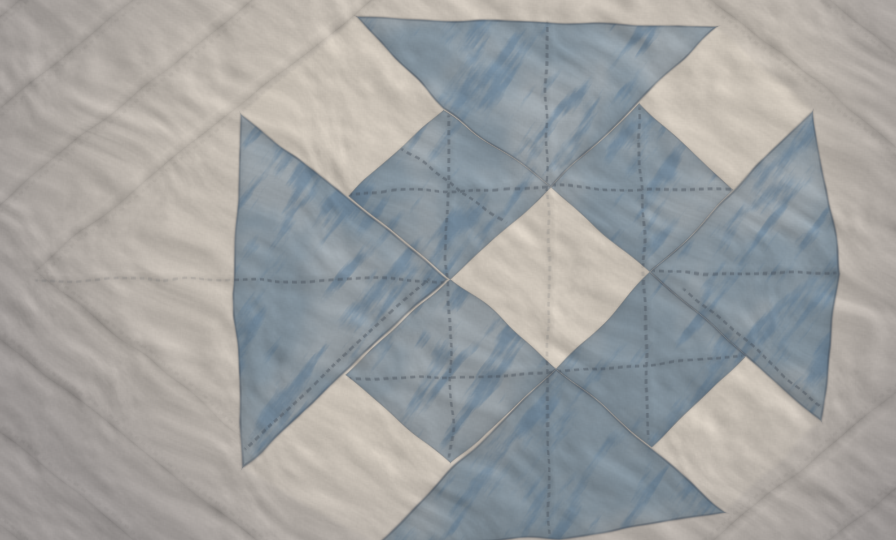
Reproduce this texture procedurally as a WebGL 2 fragment shader.

```glsl
#version 300 es
precision highp float;
// A worn patchwork block: four blue blades and four blue squares on cream cotton.
// Convex polygons give the patches, segments the stitching, and stretched
// noise the weave, wrinkles and puckered quilting.
uniform vec2 u_resolution;
out vec4 outColor;

const vec2 CANVAS = vec2(7.68, 4.6);          // working units, origin lower left
const vec3 CREAM = vec3(0.785, 0.753, 0.710);
const vec3 GREY_COTTON = vec3(0.600, 0.582, 0.575);
const vec3 BLUE = vec3(0.490, 0.545, 0.585);
const vec3 FADED_BLUE = vec3(0.575, 0.605, 0.625);
const vec3 DYE_BLUE = vec3(0.390, 0.480, 0.560);
const vec3 THREAD = vec3(0.285, 0.315, 0.355);
const float QUILT_GAP = 0.63;
const float STITCH_LENGTH = 0.075;
const float WRINKLE_DEPTH = 0.17;

// Convex patches, four corners each, clockwise
const vec2 BLADES[16] = vec2[16](
  vec2(3.07, 4.46), vec2(6.14, 4.37), vec2(4.72, 3.00), vec2(3.80, 3.68),
  vec2(2.07, 3.62), vec2(3.85, 2.24), vec2(2.08, 0.62), vec2(2.01, 2.10),
  vec2(6.97, 3.65), vec2(7.20, 2.28), vec2(7.02, 1.00), vec2(5.58, 2.27),
  vec2(4.78, 1.45), vec2(6.22, 0.24), vec2(4.80, 0.02), vec2(3.22, -0.05));
const vec2 SQUARES[16] = vec2[16](
  vec2(3.80, 3.66), vec2(4.72, 3.00), vec2(3.88, 2.24), vec2(2.98, 2.94),
  vec2(5.48, 3.71), vec2(6.28, 2.98), vec2(5.58, 2.27), vec2(4.72, 3.00),
  vec2(3.88, 2.24), vec2(4.78, 1.45), vec2(3.88, 0.64), vec2(2.97, 1.40),
  vec2(5.58, 2.27), vec2(6.38, 1.57), vec2(5.60, 0.78), vec2(4.78, 1.45));
const vec2 PALE[16] = vec2[16](
  vec2(3.07, 4.46), vec2(3.80, 3.66), vec2(2.98, 2.94), vec2(2.07, 3.62),
  vec2(6.14, 4.37), vec2(6.97, 3.65), vec2(6.28, 2.98), vec2(5.48, 3.71),
  vec2(2.97, 1.40), vec2(3.88, 0.64), vec2(3.22, -0.05), vec2(2.08, 0.62),
  vec2(6.38, 1.57), vec2(7.02, 1.00), vec2(6.22, 0.24), vec2(5.60, 0.78));
// Quilting runs as start and end
const vec4 RUNS[12] = vec4[12](
  vec4(3.84, 3.62, 3.86, 0.68), vec4(4.68, 4.42, 4.71, 0.05), vec4(5.48, 3.68, 5.57, 0.85),
  vec4(0.30, 2.22, 3.84, 2.22), vec4(5.60, 2.28, 7.18, 2.30), vec4(3.00, 2.96, 4.70, 2.99),
  vec4(4.74, 3.01, 6.28, 2.98), vec4(3.00, 1.38, 4.76, 1.42), vec4(4.80, 1.43, 6.36, 1.58),
  vec4(3.44, 3.34, 4.34, 2.70), vec4(3.70, 2.24, 2.10, 0.78), vec4(5.86, 2.14, 7.02, 1.12));

float hash(vec2 p) { return fract(sin(dot(p, vec2(127.1, 311.7))) * 43758.5453); }

float noise(vec2 p) {
  vec2 i = floor(p), f = fract(p);
  f = f * f * (3.0 - 2.0 * f);
  return mix(mix(hash(i), hash(i + vec2(1, 0)), f.x),
             mix(hash(i + vec2(0, 1)), hash(i + vec2(1, 1)), f.x), f.y);
}

float fbm(vec2 p) {
  float sum = 0.0, amp = 0.5;
  for (int i = 0; i < 4; i++) { sum += amp * noise(p); p = p * 2.03 + 17.3; amp *= 0.5; }
  return sum;
}

float patchDist(vec2 p, vec2 corner[16], int first) {
  float d = -10.0;
  for (int i = 0; i < 4; i++) {
    vec2 a = corner[first + i], e = corner[first + (i + 1) % 4] - a;
    d = max(d, dot(p - a, normalize(vec2(-e.y, e.x))));
  }
  return d;
}

// Signed side distance in x, run length in y, overshoot in z
vec3 alongRun(vec2 p, vec4 run) {
  vec2 e = run.zw - run.xy, u = normalize(e), q = p - run.xy;
  float t = dot(q, u);
  return vec3(dot(q, vec2(-u.y, u.x)), t, max(-t, t - length(e)));
}

float dash(float t) { return smoothstep(0.15, 0.3, abs(fract(t / STITCH_LENGTH) - 0.5)); }

void main() {
  vec2 p = gl_FragCoord.xy / u_resolution * CANVAS;
  float px = CANVAS.x / u_resolution.x;
  vec2 wob = p + 0.045 * (vec2(noise(p * 3.1), noise(p * 3.1 + 40.0)) - 0.5);

  // Patches and their seams
  float blueDist = 10.0, paleDist = 10.0, seam = 10.0;
  for (int k = 0; k < 16; k += 4) {
    float blade = patchDist(wob, BLADES, k), square = patchDist(wob, SQUARES, k);
    blueDist = min(blueDist, min(blade, square));
    seam = min(seam, min(abs(blade), abs(square) + 0.008));
    paleDist = min(paleDist, patchDist(wob, PALE, k));
  }
  float blueMask = smoothstep(px, -px, blueDist);
  float paleMask = smoothstep(0.03, -0.03, paleDist);
  float centreMask = (1.0 - blueMask) * smoothstep(1.0, 0.8, abs(p.x - 4.73) + abs(p.y - 2.22));

  // Cloth relief: slanted wrinkles lit from above
  vec2 slant = vec2(0.80 * p.x - 0.60 * p.y, 0.60 * p.x + 0.80 * p.y);
  vec2 fold = slant * vec2(2.2, 6.0) + 1.5 * noise(p * 1.6);
  float relief = fbm(fold + vec2(0.0, 0.5)) - fbm(fold);
  float streak = fbm(slant.yx * vec2(2.2, 9.0) + 31.0);
  float weave = noise(p * vec2(34.0, 90.0)) + noise(p * vec2(90.0, 34.0)) - 1.0;

  // Cream ground, greyer toward the left and the lower corners
  float dim = smoothstep(1.9, 4.9, length((p - vec2(4.3, 2.9)) * vec2(0.95, 1.15)));
  dim += 0.35 * smoothstep(3.0, 0.0, p.x + 0.7 * p.y) + 0.25 * smoothstep(6.6, 7.68, p.x);
  vec3 cotton = mix(CREAM, GREY_COTTON, clamp(0.12 + 0.75 * dim - 0.2 * paleMask - 0.2 * centreMask, 0.0, 1.0));

  // Faded, unevenly dyed blue
  vec3 dyed = mix(BLUE, FADED_BLUE, smoothstep(0.3, 0.7, fbm(p * 1.7 + 5.0)));
  dyed = mix(dyed, DYE_BLUE, 0.7 * smoothstep(0.48, 0.72, streak));
  dyed *= 0.97 + 0.02 * p.y;
  vec3 color = mix(cotton, dyed, blueMask);

  // Nested diamond quilting around the block
  vec2 q = vec2(min(wob.x, 9.3 - wob.x) - 0.3, abs(wob.y - 2.3));
  float ring = dot(q, vec2(-0.62, 0.78));
  float groove = ring - QUILT_GAP * max(0.0, floor(ring / QUILT_GAP + 0.5));
  float ground = (1.0 - blueMask) * (1.0 - paleMask);
  float shade = relief * WRINKLE_DEPTH * 1.6 + weave * 0.018;
  float puckerWave = 0.6 + 0.8 * noise(slant * 9.0);
  shade -= ground * puckerWave * (0.10 * exp(-abs(groove) * 38.0) - 0.035 * exp(-abs(groove - 0.08) * 25.0));
  shade -= ground * 0.03 * dash(dot(q, vec2(0.78, 0.62))) * smoothstep(0.025, 0.0, abs(groove + 0.05));

  // Stitched runs with a pucker beside each
  float thread = 0.0;
  for (int i = 0; i < 12; i++) {
    vec3 r = alongRun(wob + 0.03 * (noise(p * 5.0 + float(i)) - 0.5), RUNS[i]);
    float inside = smoothstep(0.02, -0.02, r.z);
    shade += inside * puckerWave * (0.04 * exp(-abs(r.x - 0.06) * 25.0) - 0.06 * exp(-abs(r.x) * 30.0));
    thread = max(thread, inside * dash(r.y) * smoothstep(0.012 + px, 0.003, abs(r.x)));
  }
  color *= 1.0 + shade;

  // Seam shadow, seam thread and run thread
  float nearBlue = smoothstep(0.03, -0.01, blueDist);
  color *= 1.0 - nearBlue * 0.10 * exp(-seam * 22.0);
  float seamLine = smoothstep(0.012 + px, 0.0, seam) * (0.35 + 0.65 * noise(p * 11.0));
  color = mix(color, THREAD, 0.60 * nearBlue * seamLine);
  color = mix(color, THREAD, thread * mix(0.12, 0.42, blueMask));
  outColor = vec4(clamp(color, 0.0, 1.0), 1.0);
}
```
